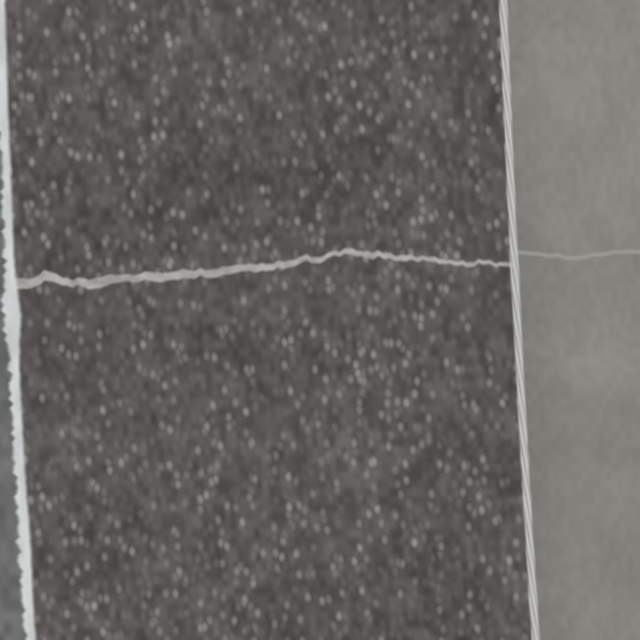
A Shadertoy shader for this texture:

```glsl
// Speckled dark stone slab with pale grout joints, a thin crack and a smooth grey slab at the right
const vec3 DARK_STONE = vec3(0.345, 0.325, 0.325);
const vec3 GREY_STONE = vec3(0.515, 0.508, 0.490);
const vec3 EDGE_STONE = vec3(0.410, 0.415, 0.410);
const vec3 GROUT_LEFT = vec3(0.83, 0.845, 0.845);
const vec3 GROUT_RIGHT = vec3(0.76, 0.76, 0.755);
const vec3 CRACK_PALE = vec3(0.71, 0.70, 0.69);
const vec2 GRAIN_SCALE = vec2(112.0, 78.0);
const float GRAIN_CONTRAST = 0.13;
const float SPECK_STRENGTH = 0.19;
const float LEAN = 0.055;          // sideways drift of the joints over the height

float hash(vec2 p) {
    vec3 q = fract(vec3(p.xyx) * 0.1031);
    q += dot(q, q.yzx + 33.33);
    return fract((q.x + q.y) * q.z);
}

float valueNoise(vec2 p) {
    vec2 i = floor(p), f = fract(p);
    f = f * f * (3.0 - 2.0 * f);
    return mix(mix(hash(i), hash(i + vec2(1, 0)), f.x),
               mix(hash(i + vec2(0, 1)), hash(i + vec2(1, 1)), f.x), f.y);
}

// Cellular noise: soft grains, each with its own random brightness
float specks(vec2 p) {
    vec2 cell = floor(p);
    float glow = 0.0;
    for (int y = -1; y <= 1; y++)
    for (int x = -1; x <= 1; x++) {
        vec2 c = cell + vec2(x, y);
        vec2 d = c + vec2(hash(c), hash(c + 71.7)) - p;
        float strength = pow(hash(c + 19.3), 5.0);
        glow = max(glow, strength * smoothstep(0.75, 0.1, length(d)));
    }
    return glow;
}

float bump(float x, float center, float width) {
    float t = (x - center) / width;
    return exp(-t * t);
}

// Coverage of a band of given half width with a soft rim
float band(float d, float halfWidth, float blur) {
    return 1.0 - smoothstep(halfWidth - blur, halfWidth + blur, abs(d));
}

float leftJoint(float y)  { return 0.048 - 0.068 * y + 0.020 * y * y; }
float rightJoint(float y) { return 0.837 - 0.065 * y + 0.014 * y * y; }

float crackHeight(float x) {
    float wiggle = 0.008 * (valueNoise(vec2(x * 42.0, 3.0)) - 0.5)
                 + 0.005 * (valueNoise(vec2(x * 115.0, 8.0)) - 0.5);
    return 0.556 + 0.031 * smoothstep(0.15, 0.5, x) + 0.018 * bump(x, 0.57, 0.095)
         + 0.012 * bump(x, 0.215, 0.045) + 0.012 * bump(x, 0.072, 0.024) + wiggle;
}

float hairlineHeight(float x) {
    return 0.602 + 0.004 * cos((x - 0.82) * 40.0)
         + 0.004 * (valueNoise(vec2(x * 70.0, 5.0)) - 0.5);
}

vec3 darkSlab(vec2 uv, vec2 p) {
    float cloud = valueNoise(p * 7.0) - 0.5;
    float fine = valueNoise(p * GRAIN_SCALE) - 0.5;
    float medium = valueNoise(p * GRAIN_SCALE * 0.48 + 17.0) - 0.5;
    float grain = 0.65 * fine + 0.5 * medium;
    vec3 color = DARK_STONE + 0.035 * cloud + GRAIN_CONTRAST * grain;
    color += SPECK_STRENGTH * specks(p * GRAIN_SCALE * 0.85 + 5.0);
    color += vec3(-0.004, 0.005, 0.002) * bump(uv.y, 0.45, 0.18);
    return color + 0.010 * (valueNoise(p * 25.0) - 0.5);
}

vec3 greySlab(vec2 uv, vec2 p) {
    float cloud = 0.6 * valueNoise(p * 9.0) + 0.4 * valueNoise(p * 28.0) - 0.5;
    float fine = valueNoise(p * GRAIN_SCALE) - 0.5;
    float patchGlow = bump(uv.y, 0.43, 0.07) * bump(uv.x, 0.95, 0.06);
    float nearJoint = smoothstep(0.09, 0.0, uv.x - rightJoint(uv.y));
    vec3 color = GREY_STONE + 0.05 * cloud + 0.028 * fine;
    color += 0.02 * smoothstep(0.55, 0.85, uv.y) + 0.035 * patchGlow;
    return color - 0.030 * nearJoint;
}

void mainImage(out vec4 fragColor, in vec2 fragCoord) {
    vec2 uv = fragCoord / iResolution.xy;
    vec2 p = uv + vec2(LEAN * uv.y, 0.0);
    float pixel = 1.0 / iResolution.y;
    float blur = max(0.0022, pixel);
    float dLeft = uv.x - leftJoint(uv.y);
    float dRight = uv.x - rightJoint(uv.y);

    // Slabs
    vec3 edge = EDGE_STONE + 0.10 * (valueNoise(p * GRAIN_SCALE * 0.7) - 0.5);
    vec3 color = mix(edge, darkSlab(uv, p), smoothstep(-blur, blur, dLeft));
    color = mix(color, greySlab(uv, p), smoothstep(-blur, blur, dRight));

    // Crack across the dark slab, fading into a hairline on the grey slab
    float inDark = smoothstep(0.0, 0.008, dLeft) * smoothstep(0.002, -0.002, dRight);
    float crackWidth = mix(0.0068, 0.0040, smoothstep(0.05, 0.75, uv.x));
    crackWidth *= 0.75 + 0.5 * valueNoise(vec2(uv.x * 60.0, 2.0));
    float crack = band(uv.y - crackHeight(uv.x), crackWidth, 0.0035);
    float crackTone = 0.68 + 0.32 * valueNoise(p * vec2(75.0, 100.0));
    color = mix(color, CRACK_PALE, crack * crackTone * inDark);
    float hairline = band(uv.y - hairlineHeight(uv.x), 0.0032, 0.003);
    color = mix(color, vec3(0.63, 0.625, 0.61), 0.7 * hairline * smoothstep(0.0, 0.004, dRight));

    // Frayed left grout, swelling where the crack meets it
    float fray = valueNoise(vec2(uv.y * 130.0, 4.0)) - 0.5;
    float leftWidth = 0.0078 + 0.006 * bump(uv.y, 0.51, 0.045) + 0.002 * bump(uv.y, 0.15, 0.07);
    float leftGrout = band(dLeft + 0.004 * fray, leftWidth + 0.003 * fray, 0.0045);
    float leftTone = 0.82 + 0.18 * valueNoise(vec2(p.x * 100.0, uv.y * 35.0));
    color = mix(color, GROUT_LEFT, leftGrout * leftTone);

    // Narrow right grout with slanted streaks
    float streak = 0.5 + 0.5 * sin(dRight * 900.0 + uv.y * 110.0);
    float rightWidth = 0.0062 + 0.0014 * (valueNoise(vec2(uv.y * 50.0, 9.0)) - 0.5);
    float rightGrout = band(dRight, rightWidth, 0.0028);
    color = mix(color, GROUT_RIGHT, rightGrout * (0.72 + 0.28 * streak));

    fragColor = vec4(clamp(color, 0.0, 1.0), 1.0);
}
```
